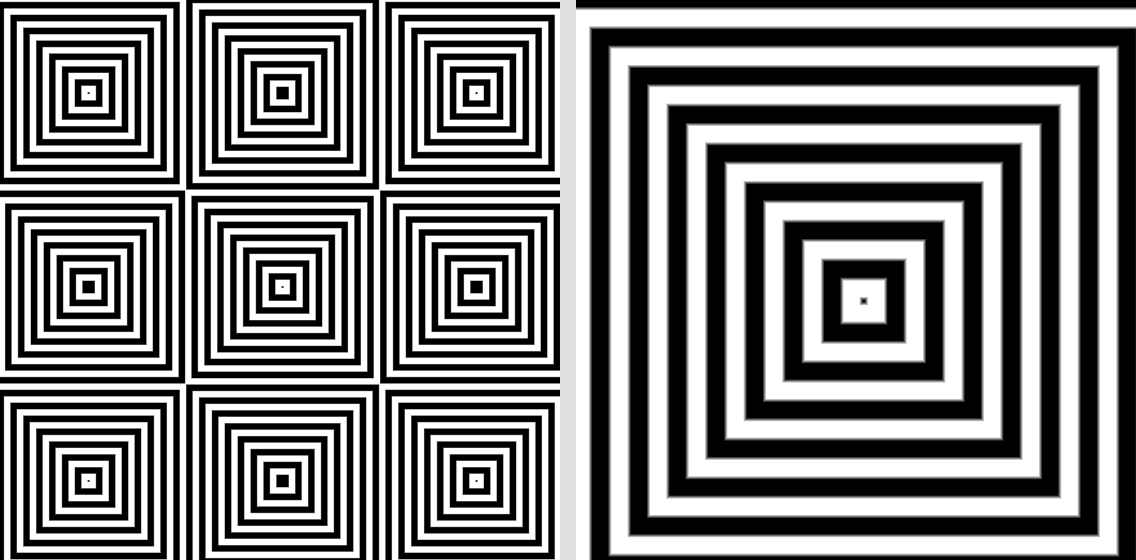
Left, the full canvas; right, a detail of the centre.
Reproduce this pattern procedurally as a three.js fragment shader.

```glsl
// Checkerboard of concentric square rings, black on white, about three by three cells.
// Chebyshev distance from each cell centre is folded into bands; alternate
// cells shift the bands so that white centres and black centres take turns.
varying vec2 vUv;

// Signed distance to the nearest black band, in ring periods
float bandDistance(float radius, float bandCentre) {
  float r = max(radius, bandCentre); // keeps the innermost square solid
  return abs(fract(r - bandCentre + 0.5) - 0.5) - 0.25;
}

void main() {
  // Square cells, with the first centre near the lower left
  vec2 grid = (vUv - vec2(0.1583, 0.1411)) / 0.34635;
  vec2 cell = floor(grid + 0.5);
  vec2 offset = abs(grid - cell) * 0.34635;

  // Square rings, measured in ring periods
  float radius = max(offset.x, offset.y) / 0.02302;
  float parity = mod(cell.x + cell.y, 2.0);
  float bandCentre = mix(-0.182, 0.231, parity);

  // Soft edge of fixed width on the canvas
  float white = clamp(bandDistance(radius, bandCentre) / 0.1 + 0.5, 0.0, 1.0);
  gl_FragColor = vec4(vec3(white), 1.0);
}
```
